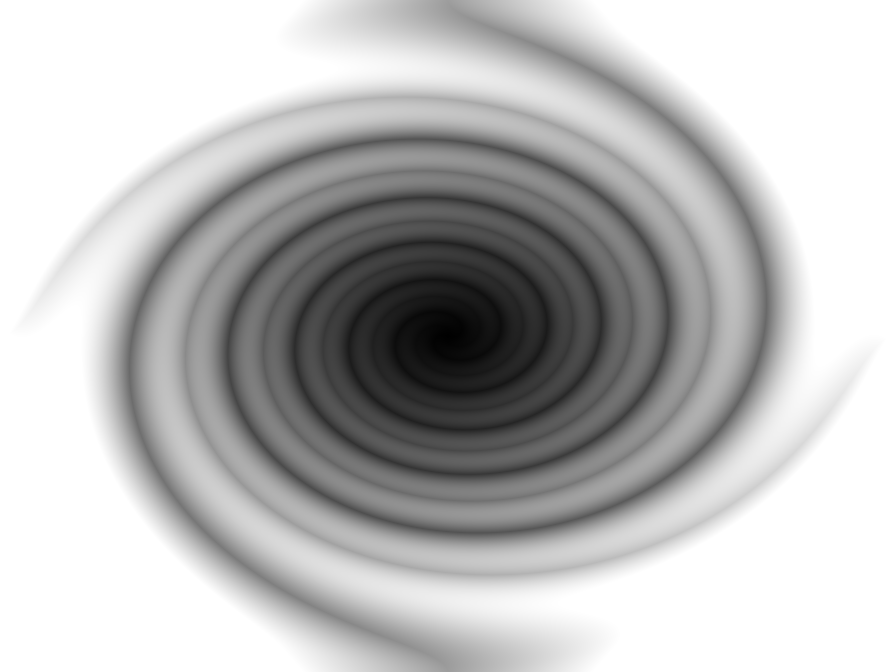
A Shadertoy shader for this background:

```glsl
// Rotates a point counter-clockwise by an angle in radians
vec2 rotate(vec2 point, float angle) {
    float c = cos(angle), s = sin(angle);
    return vec2(c * point.x - s * point.y, s * point.x + c * point.y);
}

void mainImage(out vec4 fragColor, in vec2 fragCoord) {
    // Canvas spans -1 to 1 on both axes, so circles become ellipses
    vec2 position = 2.0 * fragCoord / iResolution.xy - 1.0;

    // Twist grows quadratically from the rim towards the centre
    float depth = max(0.0, 1.0 - length(position));
    vec2 swirled = rotate(position, 18.0 * depth * depth);

    // Diamond distance: its creases on the two axes become the spiral arms
    float diamond = dot(abs(swirled), vec2(1.02, 0.67));

    // Black core fading out to white
    float brightness = min(pow(diamond, 1.2), 1.0);
    fragColor = vec4(vec3(brightness), 1.0);
}
```
